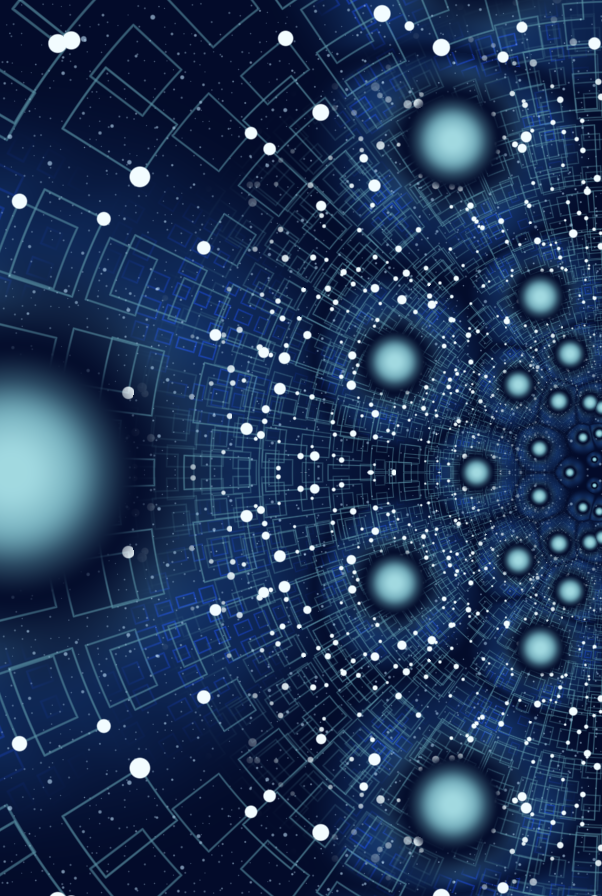
This background is drawn by a Shadertoy shader. Its source:

```glsl
const vec2 FOCUS = vec2(0.684, 0.4727);
const vec3 NAVY = vec3(0.012, 0.045, 0.165);
const vec3 BLUE = vec3(0.08, 0.21, 0.42);
const vec3 SLATE = vec3(0.12, 0.23, 0.36);
const vec3 TEAL = vec3(0.36, 0.59, 0.66);
const vec3 ICE = vec3(0.63, 0.85, 0.88);

vec2 hash2(vec2 p) {
    vec2 q = vec2(dot(p, vec2(127.1, 311.7)), dot(p, vec2(269.5, 183.3)));
    return fract(sin(q) * 43758.5);
}

float disc(float dist, float radius, float blur) {
    return 1.0 - smoothstep(radius - blur, radius + blur, dist);
}

// Orb rows shrink toward the focus.
// Returns nearest scaled distance, second nearest, and a five-fold spoke wave.
vec3 orbField(vec2 p) {
    float depth[6] = float[6](0.671, 0.297, 0.152, 0.100, 0.048, 0.025);
    float pitch[6] = float[6](2.0, 0.247, 0.098, 0.053, 0.039, 0.029);
    float nearest = 99.0, second = 99.0, spoke = 0.0;
    for (int row = 0; row < 6; row++) {
        for (int k = -1; k <= 2; k++) {
            float u = float(k) + 0.5 * float(row % 2);
            vec2 center = vec2(-depth[row] / (1.0 + 0.44 * abs(u)), u * pitch[row]);
            float radius = length(center) * (row == 0 ? 0.145 : 0.088);
            vec2 away = p - center;
            float t = length(away) / radius;
            if (t < nearest) {
                second = nearest;
                nearest = t;
                float turn = atan(away.y, away.x) - atan(-center.y, -center.x);
                spoke = 0.5 + 0.5 * cos(5.0 * turn);
            } else {
                second = min(second, t);
            }
        }
    }
    return vec3(nearest, second, spoke);
}

// One random frame per cell: x is its outline, y its corner nodes.
vec2 frames(vec2 q, float cell, float seed, float pixel) {
    vec2 g = q / cell + seed * vec2(0.37, 0.61);
    vec2 id = floor(g) + seed * 17.0;
    vec2 pick = hash2(id);
    vec2 halfSize = 0.22 + 0.18 * hash2(id + 5.3);
    vec2 local = fract(g) - 0.5 - 0.1 * (pick - 0.5);
    vec2 d = abs(local) - halfSize;
    float edge = abs(length(max(d, 0.0)) + min(max(d.x, d.y), 0.0));
    float blur = pixel / cell;
    float line = disc(edge, 0.0018 / cell, blur) * step(pick.x, 0.72);
    vec2 corner = halfSize * sign(hash2(id + 9.1) - 0.5);
    float node = disc(length(local - corner), 0.055 + 0.035 * pick.y, blur);
    return vec2(line, node * step(pick.x, 0.5));
}

float stars(vec2 p, float density, float size, float pixel) {
    vec2 g = p * density;
    vec2 pick = hash2(floor(g) + density);
    vec2 place = 0.2 + 0.6 * hash2(floor(g) + 31.7);
    float dist = length(fract(g) - place);
    return disc(dist, size * (0.4 + pick.y), pixel * density) * step(pick.x, 0.4);
}

vec3 hazeColor(vec2 p, vec3 field) {
    float ring = smoothstep(1.35, 2.2, field.x);
    float fade = 1.0 - smoothstep(2.5, 4.7, field.x);
    float border = smoothstep(0.0, 0.8, field.y - field.x);
    float grain = 0.92 + 0.08 * sin(p.x * 43.0 + 2.0 * sin(p.y * 31.0));
    float amount = ring * fade * mix(0.3, 1.0, border) * grain;
    vec3 tint = mix(SLATE, BLUE, smoothstep(1.7, 2.8, field.x));
    return mix(NAVY, tint, amount * (0.68 + 0.32 * field.z));
}

void mainImage(out vec4 fragColor, in vec2 fragCoord) {
    vec2 uv = fragCoord / iResolution.y;
    vec2 p = uv - FOCUS;
    p.y = abs(p.y);
    float r = max(length(p), 0.002);
    float pixel = 1.0 / iResolution.y;
    float polarPixel = pixel / r;
    vec2 q = vec2(log(r), atan(p.y, -p.x));

    vec3 field = orbField(p);
    vec3 color = hazeColor(p, field);
    float outside = smoothstep(1.25, 1.8, field.x);
    float detail = outside * smoothstep(0.04, 0.2, r);

    // Fine blue circuitry in the spokes
    float patchMask = smoothstep(1.9, 2.5, field.x) * (1.0 - smoothstep(3.0, 4.0, field.x));
    vec2 circuit = frames(q, 0.052, 8.0, polarPixel);
    color += vec3(0.03, 0.08, 0.32) * circuit.x * patchMask * field.z * detail;

    // Overlapping curved frames with bright nodes
    float nodes = 0.0;
    for (int i = 0; i < 5; i++) {
        float layer = float(i);
        float cell = 0.21 * pow(0.78, layer);
        float band = i < 2 ? 1.0 : 1.0 - smoothstep(0.40, 0.56, r);
        vec2 frame = frames(q, cell, layer + 1.0, polarPixel);
        color = mix(color, TEAL, frame.x * detail * band * (0.65 - 0.07 * layer));
        nodes = max(nodes, frame.y * detail * band);
    }

    // Scattered stars and glowing cores
    float dust = 0.5 * stars(p, 95.0, 0.07, pixel) + 0.7 * stars(p, 38.0, 0.05, pixel);
    dust += 0.8 * stars(q, 17.0, 0.05, polarPixel) * detail;
    color = mix(color, vec3(0.75, 0.88, 0.98), min(dust, 1.0) * outside * 0.75);
    color = mix(color, vec3(0.95, 0.99, 1.0), nodes);
    color = mix(color, TEAL, 1.0 - smoothstep(0.55, 1.5, field.x));
    color = mix(color, ICE, 1.0 - smoothstep(0.15, 1.1, field.x));
    fragColor = vec4(color, 1.0);
}
```
